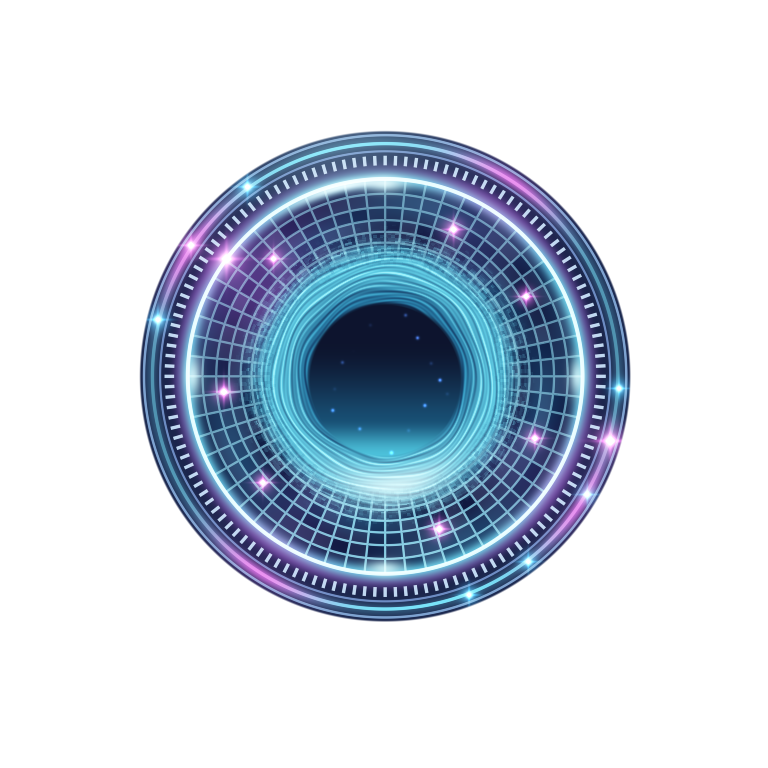
This background is drawn by a three.js fragment shader. Its source:

```glsl
#define CENTER vec2(0.5015, 0.510)
#define DISC_R 0.319
#define RING_R 0.257
#define HOLE_R 0.100
#define SPOKES 60.0
#define TICKS 132.0
#define GRID_STEP 0.078
#define SOFT 0.0016
#define CYAN vec3(0.36, 0.84, 0.96)
#define NAVY vec3(0.10, 0.14, 0.29)
#define VIOLET vec3(0.38, 0.22, 0.56)
#define MAGENTA vec3(0.86, 0.36, 0.88)

const float TAU = 6.283185;
varying vec2 vUv;

float hash(vec2 p) {
  return fract(sin(dot(p, vec2(127.1, 311.7))) * 4375.85);
}

float glow(float d, float width) {
  return exp(-d * d / (width * width));
}

float stroke(float d, float halfWidth) {
  return 1.0 - smoothstep(halfWidth, halfWidth + SOFT, abs(d));
}

// Signed offset to the nearest whole number
float nearest(float x) {
  return fract(x + 0.5) - 0.5;
}

vec3 screen(vec3 base, vec3 light) {
  return 1.0 - (1.0 - base) * (1.0 - clamp(light, 0.0, 1.0));
}

vec2 polar(float degrees, float radius) {
  float a = radians(degrees);
  return radius * vec2(cos(a), sin(a));
}

vec3 glint(vec2 d, vec3 tint, float size) {
  float r = length(d);
  float rays = glow(d.x, size * 0.12) * glow(d.y, size * 1.3)
             + glow(d.y, size * 0.12) * glow(d.x, size * 1.3);
  return tint * (glow(r, size) * 0.8 + rays * 0.5) + glow(r, size * 0.35);
}

// Dark rim with tick marks and luminous bands
vec3 rim(float r, float a, float lobes, float light) {
  vec3 col = mix(NAVY, VIOLET, glow(r - 0.268, 0.009) * 0.75 + lobes * 0.2);
  col = mix(col, vec3(0.38, 0.50, 0.62), 0.6 * glow(a - 1.75, 0.45));
  float tick = stroke(nearest(a * TICKS / TAU) * TAU / TICKS * r, 0.0014);
  col = screen(col, vec3(0.72, 0.82, 0.92) * tick * stroke(r - 0.281, 0.0055));
  vec3 bandTint = mix(CYAN, MAGENTA, lobes);
  col = screen(col, bandTint * stroke(r - 0.303, 0.0014) * (0.45 + 0.55 * light));
  col = screen(col, bandTint * glow(r - 0.304, 0.009) * (0.25 + 0.6 * lobes));
  col = screen(col, vec3(0.35, 0.45, 0.65) * stroke(r - 0.293, 0.0006));
  col = screen(col, vec3(0.42, 0.55, 0.72) * stroke(r - 0.314, 0.0008));
  return col;
}

// Curved grid receding towards the bright throat
vec3 tunnel(float r, float a, float lobes) {
  float depth = log(RING_R / r) / GRID_STEP;
  vec2 cell = floor(vec2(mod(a, TAU) * SPOKES / TAU, depth));
  float patches = 0.5 + 0.25 * (sin(a * 5.0 + depth) + sin(a * 3.0 - depth * 1.4));
  vec3 col = mix(NAVY, vec3(0.13, 0.32, 0.48), patches * 0.7);
  col = mix(col, VIOLET, 0.55 * glow(a - 2.45, 0.5) + 0.25 * lobes);
  col += 0.12 * (hash(cell) - 0.4);
  float spoke = stroke(nearest(a * SPOKES / TAU) * TAU / SPOKES * r, 0.0007);
  float hoop = stroke(nearest(depth) * GRID_STEP * r, 0.0007);
  float strength = 0.55 + 0.3 * glow(a + 1.57, 0.9);
  return screen(col, vec3(0.55, 0.88, 0.97) * max(spoke, hoop) * strength);
}

// Swirling filaments around the hole
vec3 throat(vec3 col, float r, float a, float down) {
  float wobble = 0.0025 * sin(a * 3.0 + 1.0) + 0.0015 * sin(a * 7.0 + r * 90.0);
  float s = r + wobble;
  float strands = 0.5 + 0.22 * sin(s * 720.0 + sin(a * 2.0) * 2.0)
                + 0.18 * sin(s * 1310.0 + a * 3.0) + 0.10 * sin(s * 410.0 - a * 2.0);
  float speck = hash(floor(vec2(mod(a, TAU) * 38.0, r * 260.0)));
  float body = smoothstep(0.100, 0.137, r + 0.018 * down)
             * (1.0 - smoothstep(0.143, 0.193, r + 0.018 * (speck - 0.5)));
  vec3 deep = mix(vec3(0.08, 0.25, 0.42), vec3(0.20, 0.62, 0.78), strands);
  col = mix(col, deep, 1.0 - smoothstep(0.145, 0.180, r));
  col = screen(col, CYAN * body * (0.38 + 0.55 * strands));
  col = screen(col, vec3(0.5, 0.8, 0.9) * body * smoothstep(0.62, 0.95, strands) * 0.6);
  return screen(col, vec3(0.9, 1.0, 1.0) * glow(r - 0.143, 0.022) * down * down * 0.8);
}

void main() {
  vec2 p = vUv - CENTER;
  float r = length(p);
  float a = atan(p.y, p.x);
  float lobes = pow(0.5 + 0.5 * cos(4.0 * (a - radians(57.0))), 3.0);
  float light = 0.5 + 0.5 * sin(a * 2.0 - 1.9);
  float down = glow(a + 1.48, 0.8);

  vec3 inside = throat(tunnel(r, a, lobes), r, a, down);
  vec3 col = mix(inside, rim(r, a, lobes, light), smoothstep(RING_R - SOFT, RING_R + SOFT, r));

  // Main ring, with flares on the four axes
  float axis = pow(abs(cos(2.0 * a)), 60.0);
  col = screen(col, mix(CYAN, MAGENTA, lobes * 0.45) * glow(r - RING_R, 0.010) * 0.85);
  col = screen(col, vec3(0.82, 0.96, 1.0) * stroke(r - RING_R, 0.0018));
  col = screen(col, vec3(0.8, 0.97, 1.0) * glow(r - 0.250, 0.010) * axis * 0.8);
  col = screen(col, vec3(0.85, 0.95, 1.0) * glow(r - 0.253, 0.007) * glow(a - 1.8, 0.28));

  // Hole, lit from below
  vec2 h = p + vec2(0.0, 0.005);
  float rise = clamp(0.5 + 0.5 * h.y / HOLE_R, 0.0, 1.0);
  vec3 hole = mix(vec3(0.10, 0.34, 0.49), vec3(0.05, 0.08, 0.18), smoothstep(0.1, 0.75, rise));
  hole = mix(hole, vec3(0.30, 0.76, 0.86), 1.0 - smoothstep(0.0, 0.25, rise));
  for (int i = 0; i < 14; i++) {
    float k = float(i);
    vec2 star = polar(k * 137.5, HOLE_R * (0.55 + 0.4 * hash(vec2(k, 2.0))));
    hole += vec3(0.3, 0.5, 0.9) * glow(length(h - star), 0.0022) * hash(vec2(k, 5.0));
  }
  col = mix(hole, col, smoothstep(HOLE_R - 0.003, HOLE_R + 0.004, length(h)));

  // Glints in the grid and along the rim
  for (int i = 0; i < 7; i++) {
    float k = float(i);
    float angle = 52.0 * k - 28.0 - 11.0 * cos(TAU / 3.0 * (k - 2.0));
    col = screen(col, glint(p - polar(angle, 0.211), MAGENTA, 0.010 + 0.005 * hash(vec2(k, 9.0))));
  }
  for (int i = 0; i < 4; i++) {
    float k = float(i);
    float angle = -69.0 + 14.0 * k + 2.67 * k * k;
    col = screen(col, glint(p - polar(angle, 0.305), vec3(0.2, 0.7, 1.0), 0.012));
  }
  for (int i = 0; i < 3; i++) {
    float k = float(i);
    vec3 tint = mix(MAGENTA, vec3(0.2, 0.7, 1.0), abs(k - 1.0));
    col = screen(col, glint(p - polar(126.0 + 20.0 * k, 0.305), tint, 0.014));
  }
  col = screen(col, glint(p - polar(143.5, RING_R), MAGENTA, 0.020));
  col = screen(col, glint(p - polar(-16.0, 0.305), MAGENTA, 0.020));

  col = mix(col, vec3(1.0), smoothstep(DISC_R - SOFT, DISC_R + SOFT, r));
  gl_FragColor = vec4(col, 1.0);
}
```
